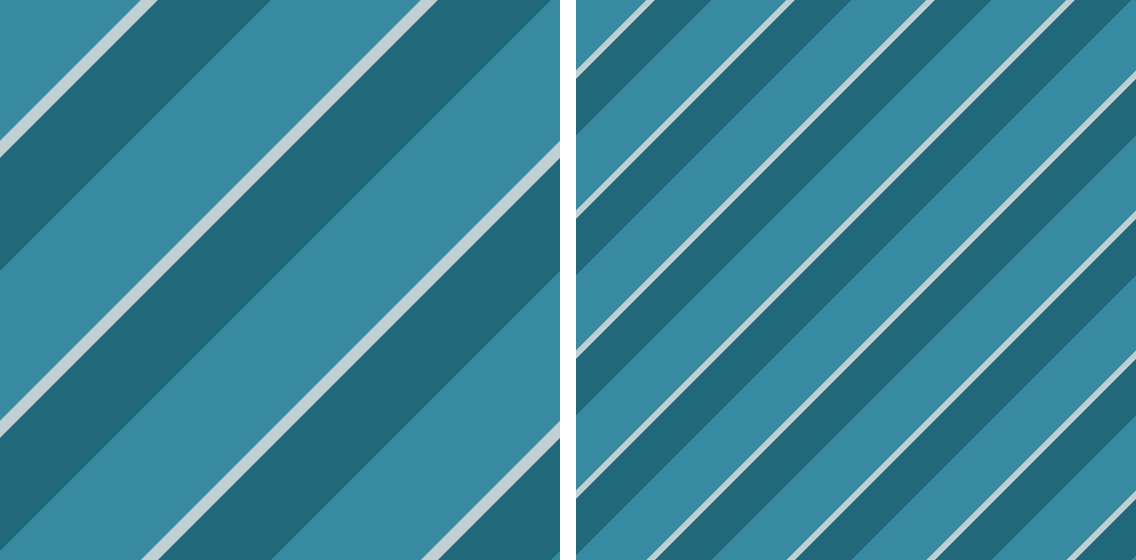
Left, the tile; right, the same tile 2 across and 2 down.
Give the GLSL for this pattern, as a WebGL 1 fragment shader.

```glsl
precision highp float;
// Seamless diagonal stripes: wide teal bands, each dark one edged by a thin pale line.

uniform vec2 u_resolution;

const float REPEATS = 2.0; // whole repeats across and down
const vec3 LIGHT_TEAL = vec3(0.220, 0.541, 0.631);
const vec3 DARK_TEAL = vec3(0.125, 0.408, 0.478);
const vec3 PALE_LINE = vec3(0.750, 0.812, 0.822);

// Band positions as fractions of one repeat
const float LINE_START = 0.5026;
const float LINE_END = 0.5638;
const float DARK_END = 0.9674;

// Coverage of a periodic band between two phases, with softened edges
float bandCoverage(float phase, float start, float end, float softness) {
  float center = 0.5 * (start + end);
  float halfWidth = 0.5 * (end - start);
  float fromCenter = abs(fract(phase - center + 0.5) - 0.5);
  return 1.0 - smoothstep(-softness, softness, fromCenter - halfWidth);
}

vec3 stripeColor(vec2 uv, float softness) {
  float phase = REPEATS * (uv.x - uv.y);

  // The dark band reaches under the line so that no light gap shows between them
  float lineCenter = 0.5 * (LINE_START + LINE_END);
  float dark = bandCoverage(phase, lineCenter, DARK_END, softness);
  float line = bandCoverage(phase, LINE_START, LINE_END, softness);

  vec3 color = mix(LIGHT_TEAL, DARK_TEAL, dark);
  return mix(color, PALE_LINE, line);
}

void main() {
  vec2 uv = gl_FragCoord.xy / u_resolution;
  // Phase change over about 0.7 pixel, measured across the stripes
  float softness = 0.7 * REPEATS * length(1.0 / u_resolution);
  gl_FragColor = vec4(stripeColor(uv, softness), 1.0);
}
```
